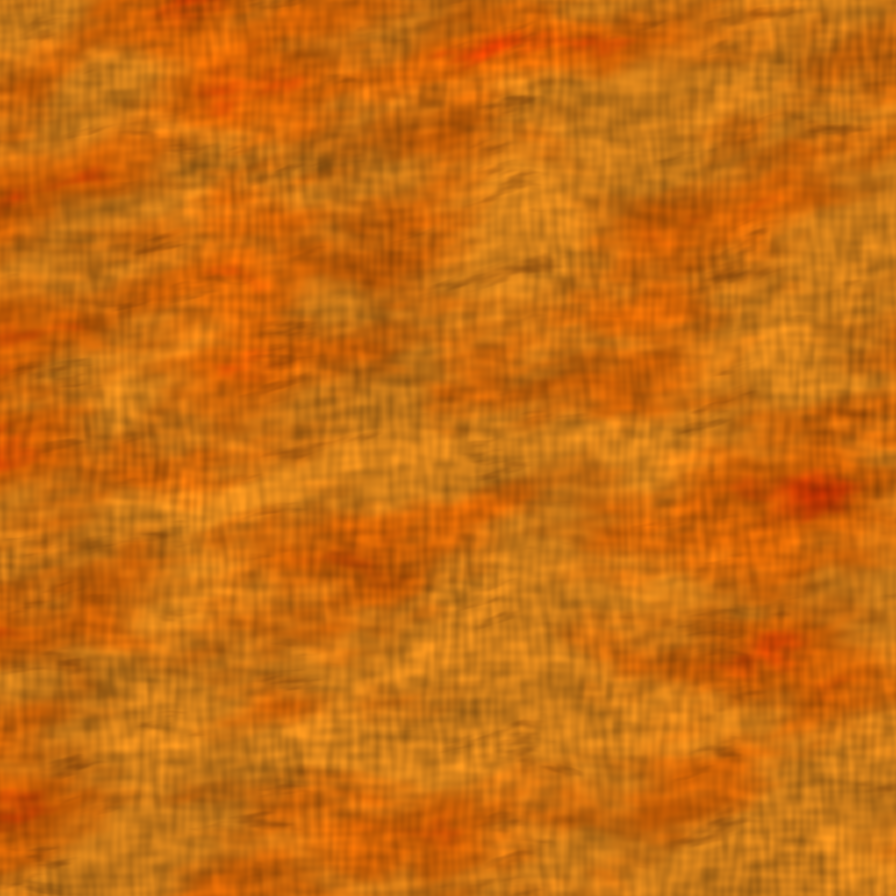
Give the GLSL for this texture, as a three.js fragment shader.

```glsl
// Weathered ochre cloth with drifting orange and red stains.
// Stretched, warped gradient noise sets the stains and dark creases;
// two crossed sets of fine noise streaks lay a woven grain over them.

varying vec2 vUv;

const vec3 OCHRE  = vec3(0.800, 0.485, 0.102);
const vec3 ORANGE = vec3(0.785, 0.370, 0.022);
const vec3 RED    = vec3(0.770, 0.170, 0.005);
const vec3 SHADOW = vec3(0.400, 0.190, 0.025);

const float TILT = 0.13;                       // upward slant of the stains
const vec2 STAIN_SCALE  = vec2(3.2, 7.0);
const vec2 CLOUD_SCALE  = vec2(6.0, 15.0);
const vec2 CREASE_SCALE = vec2(8.0, 27.0);
const vec2 FLECK_SCALE  = vec2(30.0, 62.0);
const vec2 WARP_THREADS = vec2(125.0, 24.0);   // upright threads
const vec2 WEFT_THREADS = vec2(26.0, 105.0);   // level threads
const float CLOUD_DEPTH = 0.20;
const float FLECK_DEPTH = 0.14;
const float WARP_DEPTH  = 0.21;
const float WEFT_DEPTH  = 0.15;
const float CREASE_DEPTH = 0.50;

vec2 gradientAt(vec2 cell) {
  float h = fract(sin(dot(cell, vec2(127.1, 311.7))) * 43758.547);
  float angle = 6.28319 * h;
  return vec2(cos(angle), sin(angle));
}

// Gradient noise, about -0.7 to 0.7
float gradientNoise(vec2 p) {
  vec2 i = floor(p);
  vec2 f = p - i;
  vec2 u = f * f * f * (f * (f * 6.0 - 15.0) + 10.0);
  vec2 e = vec2(1.0, 0.0);
  float a = dot(gradientAt(i), f);
  float b = dot(gradientAt(i + e.xy), f - e.xy);
  float c = dot(gradientAt(i + e.yx), f - e.yx);
  float d = dot(gradientAt(i + e.xx), f - e.xx);
  return mix(mix(a, b, u.x), mix(c, d, u.x), u.y);
}

float fbm(vec2 p) {
  float sum = 0.0;
  float amplitude = 1.0;
  for (int octave = 0; octave < 4; octave++) {
    sum += amplitude * gradientNoise(p);
    p = mat2(1.96, 0.24, -0.24, 1.96) * p + vec2(17.3, 9.1);
    amplitude *= 0.55;
  }
  return sum;
}

// Crossed threads whose strength varies from patch to patch
float weave(vec2 p) {
  vec2 bend = 0.004 * vec2(gradientNoise(p * 9.0), gradientNoise(p * 9.0 + 40.0));
  float patchy = 0.9 + 0.7 * gradientNoise(p * 7.0 + 21.0);
  float upright = gradientNoise((p + bend) * WARP_THREADS);
  float level = gradientNoise((p + bend) * WEFT_THREADS + 63.0);
  return patchy * (WARP_DEPTH * upright + WEFT_DEPTH * level);
}

void main() {
  // Slant and gently warp the cloth
  vec2 p = vec2(vUv.x, vUv.y - TILT * vUv.x * (0.4 + vUv.y));
  p += 0.022 * vec2(gradientNoise(p * 6.0 + 5.0), gradientNoise(p * 6.0 + 31.0));

  // Stains, richer toward the upper half
  float stain = fbm(p * STAIN_SCALE + vec2(3.7, 12.4));
  float detail = fbm(p * CLOUD_SCALE + vec2(51.0, 8.0));
  float upper = smoothstep(0.3, 0.6, vUv.y) - 0.5;
  float warmth = stain + 0.5 * detail + 0.20 * upper;
  vec3 color = mix(OCHRE, ORANGE, smoothstep(-0.40, 0.48, warmth));
  color = mix(color, RED, 0.85 * smoothstep(0.42, 1.05, warmth));

  // Light clouds, flecks and woven grain
  float cloud = fbm(p * CLOUD_SCALE + vec2(90.0, 70.0));
  float fleck = gradientNoise(p * FLECK_SCALE + 14.0);
  float light = 1.0 + CLOUD_DEPTH * cloud + FLECK_DEPTH * fleck + weave(vUv);
  color *= light;

  // Sparse dark creases
  float crease = fbm(p * CREASE_SCALE + vec2(33.0, 120.0));
  color = mix(color, SHADOW, CREASE_DEPTH * smoothstep(0.32, 0.95, crease));

  gl_FragColor = vec4(clamp(color, 0.0, 1.0), 1.0);
}
```
